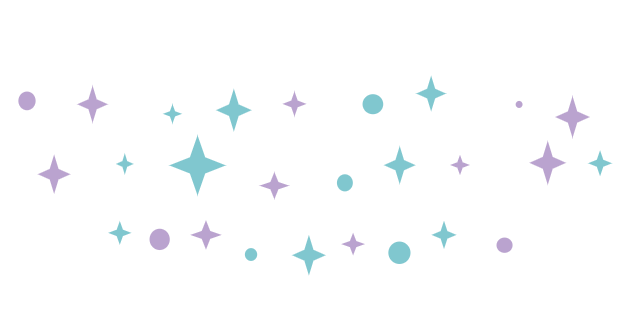
Reproduce this background procedurally as a WebGL 2 fragment shader.

```glsl
#version 300 es
precision highp float;
// A loose band of four-pointed stars and dots in teal and lilac on white.
// Marks sit on a jittered, staggered lattice; a modular shuffle of the lattice
// index gives each one a rank, which sets its kind, size and colour.

uniform vec2 u_resolution;
out vec4 fragColor;

const vec3 WHITE = vec3(1.0);
const vec3 TEAL  = vec3(0.50, 0.78, 0.81);
const vec3 LILAC = vec3(0.73, 0.64, 0.81);

const int COLUMNS = 9;
const int MARKS = 27;
const int FIRST_SMALL_STAR = 9;
const int FIRST_DOT = 19;

vec2 hash2(float n) {
    vec3 q = fract(vec3(n + 1.0) * vec3(0.1031, 0.1030, 0.0973));
    q += dot(q, q.yzx + 33.33);
    return fract((q.xx + q.yz) * q.zy);
}

// Four-pointed star with straight edges; waist is its inner corner (0 to 1).
float starDistance(vec2 p, vec2 halfSize, float waist) {
    p = abs(p) / halfSize;
    p = vec2(max(p.x, p.y), min(p.x, p.y));
    vec2 normal = normalize(vec2(waist, 1.0 - waist));
    return dot(p - vec2(1.0, 0.0), normal) * min(halfSize.x, halfSize.y);
}

float ellipseDistance(vec2 p, vec2 radii) {
    return (length(p / radii) - 1.0) * min(radii.x, radii.y);
}

// Lattice position: odd rows are staggered, the bottom row is drawn inward.
vec2 markCenter(int index, vec2 jitter) {
    int row = index / COLUMNS;
    float column = float(index % COLUMNS) + 0.5 * float(row % 2);
    float spread = row == 0 ? 0.72 : 1.0;
    vec2 center = vec2(1.0 + spread * (column / 8.5 - 0.5) * 1.8,
                       0.455 + 0.215 * float(row - 1));
    return center + (jitter - 0.5) * vec2(0.09 * spread, 0.08);
}

// Half height of a mark: one large star, then medium, small, and dots.
float markSize(int rank) {
    float r = float(rank);
    if (rank == 0) return 0.094;
    if (rank < FIRST_SMALL_STAR) return mix(0.069, 0.056, (r - 1.0) / 7.0);
    if (rank < FIRST_DOT) return mix(0.046, 0.030, (r - 9.0) / 9.0);
    return mix(0.011, 0.035, sqrt((r - 19.0) / 7.0));
}

// Width divided by height.
float markAspect(int rank, float variation) {
    if (rank == 0) return 0.94;
    if (rank < FIRST_SMALL_STAR) return 0.83;
    if (rank < FIRST_DOT) return mix(0.80, 1.10, variation);
    return mix(0.92, 1.06, variation);
}

void main() {
    vec2 p = gl_FragCoord.xy / u_resolution.y;
    float pixel = 1.0 / u_resolution.y;
    vec3 color = WHITE;

    for (int i = 0; i < MARKS; i++) {
        int rank = ((i + 16) * 11) % MARKS;
        vec2 offset = p - markCenter(i, hash2(float(i)));
        float variation = hash2(float(i + MARKS)).x;
        vec2 halfSize = markSize(rank) * vec2(markAspect(rank, variation), 1.0);

        float d = rank < FIRST_DOT
            ? starDistance(offset, halfSize, 0.27)
            : ellipseDistance(offset, halfSize);
        float coverage = clamp(0.5 - d / pixel, 0.0, 1.0);
        color = mix(color, rank % 2 == 0 ? TEAL : LILAC, coverage);
    }

    fragColor = vec4(color, 1.0);
}
```
